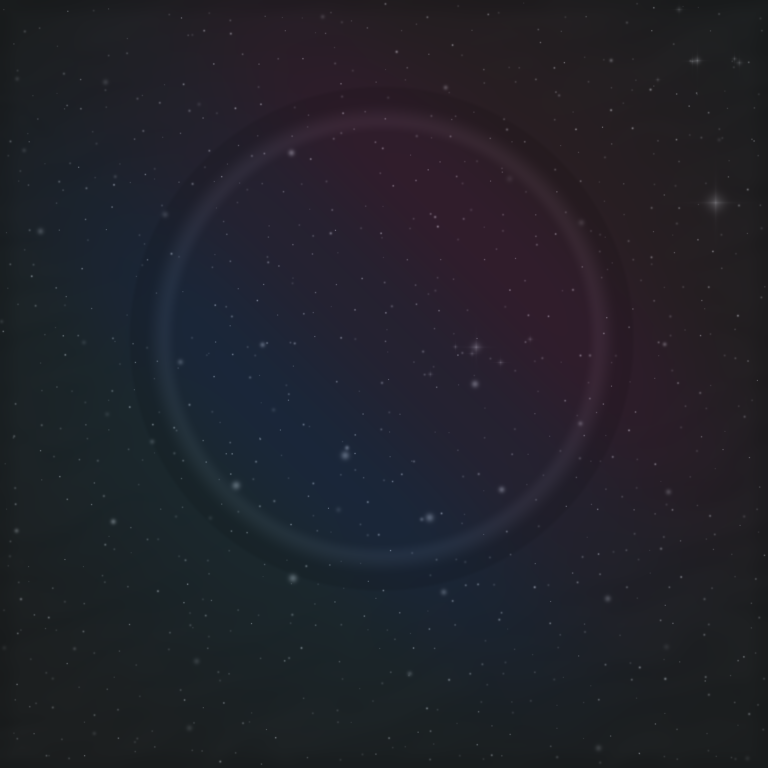
Reproduce this background procedurally as a Shadertoy shader.

```glsl
// Dim night sky: a diagonal teal-blue-plum-red gradient fading to grey, with a
// soft luminous ring inside a darker disc. Stars come from jittered hash grids,
// sparkles and soft orbs from radial falloffs placed by small loops.

#define RING_CENTER vec2(0.497, 0.559)
#define RING_RADIUS 0.284
#define DISC_RADIUS 0.328
#define RING_GLOW 0.046
#define DISC_SHADE 0.90
#define STAR_GLOW 0.30
#define ORB_GLOW 0.23
#define FLARE_GLOW 0.20
#define RIPPLE 0.012

const vec3 GREY = vec3(0.110, 0.121, 0.125);
const vec3 TEAL = vec3(0.103, 0.160, 0.185);
const vec3 BLUE = vec3(0.102, 0.150, 0.222);
const vec3 PLUM = vec3(0.145, 0.132, 0.190);
const vec3 MAGENTA = vec3(0.188, 0.112, 0.170);
const vec3 RED = vec3(0.168, 0.118, 0.137);
const vec3 STARLIGHT = vec3(0.95, 0.97, 1.0);

vec3 hash3(vec2 p) {
    vec3 q = fract(p.xyx * vec3(0.1031, 0.1030, 0.0973));
    q += dot(q, q.yxz + 33.33);
    return fract((q.xxy + q.yzz) * q.zyx);
}

float valueNoise(vec2 p) {
    vec2 cell = floor(p), f = fract(p);
    f = f * f * (3.0 - 2.0 * f);
    float low = mix(hash3(cell).x, hash3(cell + vec2(1, 0)).x, f.x);
    float high = mix(hash3(cell + vec2(0, 1)).x, hash3(cell + 1.0).x, f.x);
    return mix(low, high, f.y);
}

// Colour along the diagonal, from lower left to upper right
vec3 skyGradient(float d) {
    vec3 c = mix(TEAL, BLUE, smoothstep(-0.32, -0.17, d));
    c = mix(c, PLUM, smoothstep(-0.17, 0.02, d));
    c = mix(c, MAGENTA, smoothstep(0.01, 0.18, d));
    return mix(c, RED, smoothstep(0.19, 0.35, d));
}

// Soft round spot
float orb(vec2 q, float radius) {
    return exp(-2.0 * dot(q, q) / (radius * radius));
}

// Four pointed sparkle
float flare(vec2 q, float size) {
    vec2 a = abs(q) / size;
    float rays = exp(-3.5 * a.x - 24.0 * a.y) + exp(-3.5 * a.y - 24.0 * a.x);
    return 0.5 * rays + 0.6 * orb(q, 0.32 * size);
}

// One jittered star in some cells of a square grid
float starGrid(vec2 p, float cells, float density, float radius, float pixel) {
    vec2 g = p * cells, cell = floor(g);
    vec3 h = hash3(cell + cells * 3.7);
    vec3 k = hash3(cell + cells * 9.1 + 17.0);
    vec2 q = (fract(g) - mix(vec2(0.12), vec2(0.88), h.xy)) / cells;
    float size = max(radius * mix(0.6, 1.2, k.x), 0.8 * pixel);
    return step(h.z, density) * mix(0.25, 1.0, k.y * k.y) * orb(q, size);
}

// A main sparkle with small companions scattered around it
float sparkleCluster(vec2 q, float size, float spread, float seed) {
    float sum = flare(q, size);
    for (int i = 0; i < 5; i++) {
        vec3 h = hash3(vec2(float(i) * 7.0, seed));
        sum += 0.7 * flare(q - (h.xy - 0.5) * spread, mix(0.008, 0.016, h.z));
    }
    return sum;
}

void mainImage(out vec4 fragColor, in vec2 fragCoord) {
    float pixel = 1.0 / min(iResolution.x, iResolution.y);
    vec2 p = (fragCoord - 0.5 * iResolution.xy) * pixel + 0.5;
    vec2 q = p - RING_CENTER;
    float r = length(q);

    // Sky, fading to grey away from the ring
    vec3 col = mix(skyGradient((q.x + q.y) * 0.7071), GREY, smoothstep(0.2, 0.68, r));

    // Faint slanted ripples outside the disc
    vec2 w = vec2(p.x * 9.0 + p.y * 5.0, p.y * 46.0 - p.x * 14.0);
    float ripple = valueNoise(w + 2.0 * valueNoise(p * 12.0)) - 0.5;
    col += RIPPLE * ripple * smoothstep(0.28, 0.55, r);

    // Dark rim of the disc, then the luminous ring
    float rim = smoothstep(0.265, 0.30, r) * (1.0 - smoothstep(-0.003, 0.003, r - DISC_RADIUS));
    col *= mix(1.0, DISC_SHADE, rim);
    float ring = smoothstep(-0.018, 0.0, r - RING_RADIUS) * (1.0 - smoothstep(0.0, 0.026, r - RING_RADIUS));
    col += RING_GLOW * ring * (0.55 + 3.0 * col);

    // Small and medium stars
    float light = STAR_GLOW * starGrid(p, 31.0, 0.75, 0.0019, pixel);
    light += STAR_GLOW * starGrid(p + 0.37, 19.0, 0.6, 0.0022, pixel);
    light += 0.8 * STAR_GLOW * starGrid(p + 0.71, 9.0, 0.5, 0.0050, pixel);

    // Large orbs on a tilted loop, and one beside the inner sparkle
    for (int i = 0; i < 4; i++) {
        float a = 1.570796 * float(i);
        vec2 at = vec2(0.4245, 0.337) + vec2(-0.126, 0.021) * cos(a)
                + vec2(0.034, 0.080) * sin(a) + vec2(0.009, 0.010) * cos(2.0 * a);
        light += ORB_GLOW * orb(p - at, 0.0075);
    }
    light += ORB_GLOW * orb(p - vec2(0.6185, 0.500), 0.0065);

    // Sparkles
    light += FLARE_GLOW * flare(p - vec2(0.932, 0.736), 0.050);
    light += FLARE_GLOW * sparkleCluster(p - vec2(0.620, 0.548), 0.028, 0.15, 3.0);
    light += FLARE_GLOW * sparkleCluster(p - vec2(0.908, 0.921), 0.020, 0.14, 11.0);
    col += light * STARLIGHT;

    // Slightly darker border
    vec2 border = min(fragCoord, iResolution.xy - fragCoord) * pixel;
    col *= mix(0.90, 1.0, smoothstep(0.0, 0.03, min(border.x, border.y)));
    fragColor = vec4(col, 1.0);
}
```
